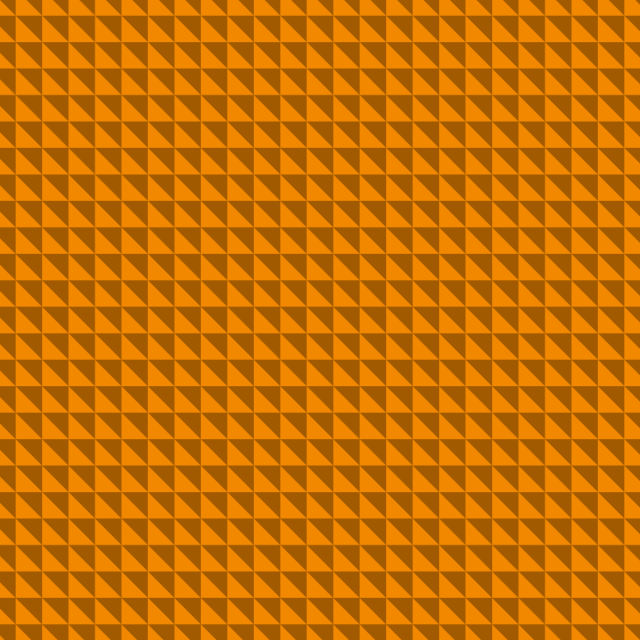
A three.js fragment shader for this pattern:

```glsl
varying vec2 vUv;

const float REPEATS = 24.18;            // cells across and up, one centred on the canvas
const float EDGE_WIDTH = 1.0 / 512.0;   // width of the edge smoothing, in canvas units
const int SAMPLES = 6;                  // smoothing samples per axis
const vec3 BROWN = vec3(0.631, 0.353, 0.0);
const vec3 ORANGE = vec3(0.949, 0.533, 0.0);

// 1 in the lower left half of each cell, 0 in the upper right half
float lowerTriangle(vec2 p) {
  vec2 cell = fract((p - 0.5) * REPEATS + 0.5);
  return step(cell.x + cell.y, 1.0);
}

// Average over a small square, which softens seams and diagonals alike
float smoothTriangle(vec2 p) {
  float sum = 0.0;
  for (int y = 0; y < SAMPLES; y++) {
    for (int x = 0; x < SAMPLES; x++) {
      vec2 offset = (vec2(float(x), float(y)) + 0.5) / float(SAMPLES) - 0.5;
      sum += lowerTriangle(p + offset * EDGE_WIDTH);
    }
  }
  return sum / float(SAMPLES * SAMPLES);
}

void main() {
  gl_FragColor = vec4(mix(BROWN, ORANGE, smoothTriangle(vUv)), 1.0);
}
```
